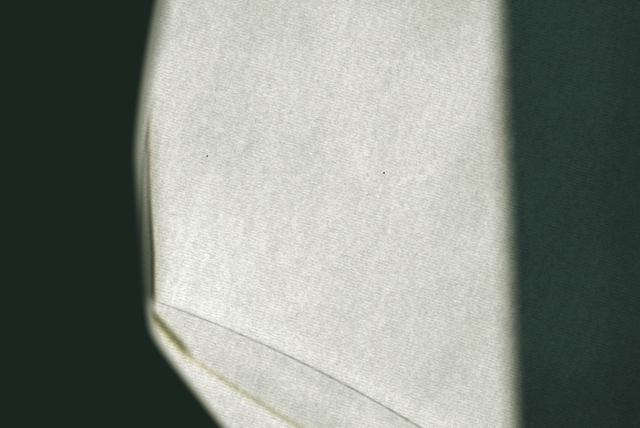
Write a WebGL 2 fragment shader that draws this texture.

```glsl
#version 300 es
precision highp float;
// Pale knitted cloth in a band of sunlight, with a folded left edge and a stitched seam.
uniform vec2 u_resolution;
out vec4 fragColor;

const vec3 DARK  = vec3(0.108, 0.148, 0.130);
const vec3 TEAL  = vec3(0.162, 0.222, 0.203);
const vec3 OLIVE = vec3(0.33, 0.355, 0.29);
const vec3 GREY  = vec3(0.57, 0.58, 0.52);
const vec3 PALE  = vec3(0.835, 0.837, 0.805);
const vec3 CREAM = vec3(0.93, 0.93, 0.91);

float hash(vec2 p) {
  vec3 q = fract(vec3(p.xyx) * 0.1031);
  q += dot(q, q.yzx + 33.33);
  return fract((q.x + q.y) * q.z);
}

float noise(vec2 p) {
  vec2 i = floor(p), f = fract(p);
  f = f * f * (3.0 - 2.0 * f);
  return mix(mix(hash(i), hash(i + vec2(1, 0)), f.x),
             mix(hash(i + vec2(0, 1)), hash(i + vec2(1, 1)), f.x), f.y);
}

float fbm(vec2 p) {
  float sum = 0.0, amp = 0.5;
  for (int i = 0; i < 4; i++) {
    sum += amp * noise(p);
    p = mat2(1.6, 1.2, -1.2, 1.6) * p + 7.3;
    amp *= 0.5;
  }
  return sum;
}

vec2 turn(vec2 p, float a) { return mat2(cos(a), -sin(a), sin(a), cos(a)) * p; }

// Soft ridge of half width w around zero
float ridge(float d, float w) { return exp(-d * d / (w * w)); }

// Positive part with a rounded corner
float softMax(float x, float r) { return 0.5 * (x + sqrt(x * x + r * r)); }

// Brightness to cloth colour
vec3 tone(float v) {
  vec3 c = mix(DARK, OLIVE, clamp(v / 0.30, 0.0, 1.0));
  c = mix(c, GREY, clamp((v - 0.30) / 0.32, 0.0, 1.0));
  c = mix(c, PALE, clamp((v - 0.62) / 0.32, 0.0, 1.0));
  return mix(c, CREAM, clamp((v - 0.94) / 0.16, 0.0, 1.0));
}

// Left outline of the cloth as x for a height y
float outline(float y) {
  float up = pow(max(y - 0.63, 0.0) / 0.37, 1.4);
  return 0.311 + 0.052 * up + 0.076 * softMax(0.63 - y, 0.05) + 0.73 * softMax(0.215 - y, 0.03);
}

// Knit rows, steep threads and grain, centred on zero
float weave(vec2 p) {
  vec2 q = turn(p, -0.3);
  float rows = sin(q.y * 880.0 + 3.0 * noise(q * 45.0)) * (0.3 + 0.7 * noise(q * 50.0));
  float threads = noise(q * vec2(150.0, 24.0)) - 0.5;
  float grain = noise(q * vec2(260.0, 400.0)) - 0.5;
  float lumps = noise(q * 95.0 + 5.0) - 0.5;
  return 0.028 * rows + 0.040 * threads + 0.110 * grain + 0.040 * lumps;
}

// Short scattered fibres, one at most per cell
float fibres(vec2 p, float cells) {
  vec2 id = floor(p * cells), f = fract(p * cells) - 0.5;
  vec2 q = turn(f - 0.4 * (vec2(hash(id), hash(id + 9.1)) - 0.5), 6.28 * hash(id + 4.7));
  float body = length(vec2(max(abs(q.x) - 0.12, 0.0), q.y + q.x * q.x));
  return step(0.8, hash(id + 2.3)) * (1.0 - smoothstep(0.02, 0.09, body));
}

float speck(vec2 p, vec2 c) { return 1.0 - smoothstep(0.001, 0.0035, length(p - c)); }

void main() {
  vec2 p = gl_FragCoord.xy / u_resolution.y;
  p.x *= 1.5 * u_resolution.y / u_resolution.x;
  float knit = weave(p);

  // Broad light on the cloth
  float v = 0.945 + 0.15 * (fbm(turn(p, -0.45) * vec2(8.0, 3.5)) - 0.47);
  v += 0.08 * ridge(length((p - vec2(0.47, 0.37)) * vec2(1.0, 0.8)), 0.17);
  v -= 0.05 * smoothstep(0.9, 1.2, p.x) + 0.03 * smoothstep(0.75, 1.0, p.y);

  // Seam running down to the right, with a brighter upper lip
  float t = p.x - 0.361;
  float seam = (p.y - 0.297 + 0.343 * t + 0.211 * t * t) / (1.1 + 0.2 * t);
  float onSeam = smoothstep(0.0, 0.03, t);
  v -= onSeam * 0.24 * (0.7 + 0.5 * noise(p * 60.0)) * ridge(seam, 0.0027);
  v -= onSeam * 0.05 * ridge(seam + 0.016, 0.016);
  v += onSeam * 0.06 * ridge(seam - 0.025, 0.025);

  // Lower fold: tapered hollow, then a pale crease
  float u = p.x - 0.348;
  float fold = (p.y - 0.268 + 0.62 * u + 0.48 * (0.1 - softMax(0.1 - u, 0.03))) / 1.3;
  float hollow = smoothstep(-0.005, 0.02, u) * (1.0 - smoothstep(0.07, 0.115, u));
  float onFold = smoothstep(0.06, 0.14, u);
  v -= hollow * 0.52 * ridge(fold - 0.005, 0.012);
  v -= onFold * (0.13 * ridge(fold, 0.006) + 0.07 * ridge(fold - 0.03, 0.03));
  v += onFold * 0.06 * ridge(fold + 0.018, 0.014);

  // Turned edge and its upright crease on the left
  float d = p.x - outline(p.y);
  float bend = softMax(p.y - 0.66, 0.02);
  float crease = p.x - 0.347 - 0.042 * softMax(0.66 - p.y, 0.02) - 1.2 * bend * bend;
  crease += 0.004 * (noise(vec2(p.y * 22.0, 3.0)) - 0.5);
  float onCrease = smoothstep(0.27, 0.32, p.y) * (1.0 - smoothstep(0.62, 0.82, p.y));
  float strip = onCrease * (1.0 - smoothstep(-0.006, 0.007, crease));
  v -= strip * mix(0.60, 0.14, smoothstep(0.42, 0.66, p.y));
  v -= strip * 0.18 * ridge(d - 0.014 - 0.12 * (p.y - 0.55), 0.006);
  v -= onCrease * 0.26 * ridge(crease, 0.006);
  v -= 0.14 * onCrease * ridge(crease - 0.012, 0.020);
  float rim = mix(0.030, 0.055, smoothstep(0.55, 1.0, p.y));
  v *= mix(0.5, 1.0, smoothstep(0.0, rim, d));
  v *= smoothstep(-0.010, 0.012, d);
  vec3 lit = tone(max(v, 0.0));

  // Warm tint in the creases
  float warm = hollow * ridge(fold, 0.016) + 0.5 * onFold * ridge(fold, 0.008)
             + 0.35 * onCrease * ridge(crease - 0.006, 0.010);
  lit *= mix(vec3(1.0), vec3(1.03, 1.0, 0.83), min(warm, 1.0) * smoothstep(0.0, 0.02, d));

  // Yarn grain, fibres and specks over the lit cloth
  float yarn = 1.05 * knit + 0.05 * fibres(p, 38.0) - 0.07 * fibres(p + 3.7, 42.0);
  lit *= 1.0 + yarn * smoothstep(0.0, 0.03, d);
  float spots = speck(p, vec2(0.486, 0.635)) + speck(p, vec2(0.900, 0.596));
  lit = mix(lit, OLIVE, 0.8 * spots);

  // Shaded cloth on the right, beyond a soft shadow edge
  vec3 shade = TEAL * (1.0 + 1.5 * knit + 0.12 * (fbm(p * 6.0) - 0.47));
  shade *= 1.0 - 0.14 * smoothstep(0.25, 0.0, p.y) - 0.10 * smoothstep(1.35, 1.5, p.x);
  float s = p.x - (1.221 - 0.034 * p.y) - 0.004 * (noise(p * 30.0) - 0.5);
  vec3 penumbra = mix(lit, lit * vec3(0.66, 0.67, 0.60), smoothstep(-0.060, 0.0, s));
  vec3 col = mix(penumbra, shade, smoothstep(-0.028, 0.018, s));

  fragColor = vec4(col, 1.0);
}
```
